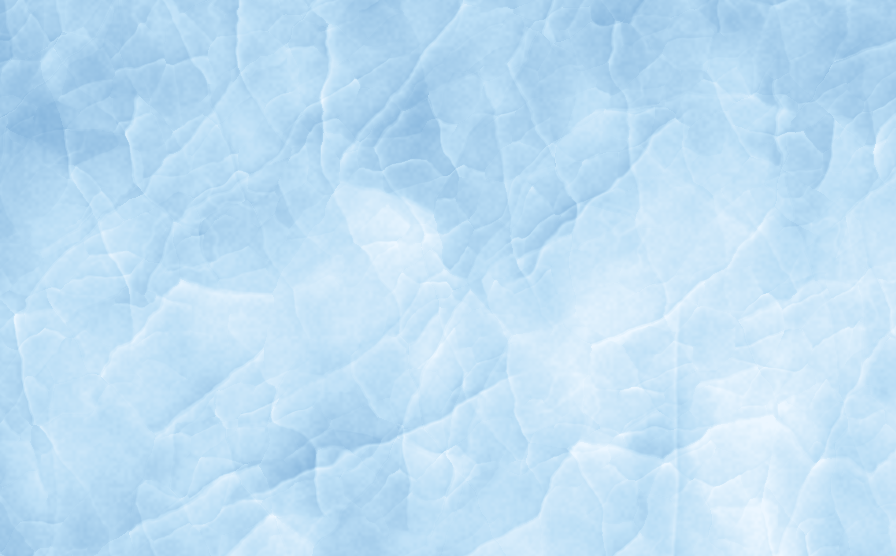
A Shadertoy shader for this texture:

```glsl
// Crumpled pale blue paper: soft tilted facets, embossed creases, long folds and fine grain.

const vec3 SHADOW_BLUE = vec3(0.53, 0.715, 0.868);
const vec3 PAPER_BLUE = vec3(0.735, 0.873, 0.964);
const vec3 LIT_BLUE = vec3(0.92, 0.965, 1.0);
const vec2 LIGHT_DIR = vec2(-0.8, 0.6);

vec2 hash2(vec2 p) {
    vec3 q = fract(vec3(p.xyx) * vec3(0.1031, 0.1030, 0.0973));
    q += dot(q, q.yzx + 33.33);
    return fract((q.xx + q.yz) * q.zy);
}

float noise(vec2 p) {
    vec2 i = floor(p), f = fract(p);
    f = f * f * (3.0 - 2.0 * f);
    float low = mix(hash2(i).x, hash2(i + vec2(1, 0)).x, f.x);
    float high = mix(hash2(i + vec2(0, 1)).x, hash2(i + vec2(1, 1)).x, f.x);
    return mix(low, high, f.y) * 2.0 - 1.0;
}

float fbm(vec2 p) {
    float sum = 0.0, amp = 0.5;
    for (int i = 0; i < 4; i++) {
        sum += amp * noise(p);
        p = mat2(1.6, 1.2, -1.2, 1.6) * p + 7.3;
        amp *= 0.5;
    }
    return sum;
}

vec2 warp(vec2 p, float freq, float amount) {
    return p + amount * vec2(fbm(p * freq), fbm(p * freq + 31.7));
}

// Rotates the plane and lengthens features along the turned y axis.
vec2 stretch(vec2 p, float angle, float ratio) {
    float c = cos(angle), s = sin(angle);
    return vec2(c * p.x + s * p.y, (c * p.y - s * p.x) * ratio);
}

vec2 cellPoint(vec2 cell) {
    return cell + 0.5 + 0.9 * (hash2(cell) - 0.5);
}

// Tone of one tilted sheet facet at p.
float facetTone(vec2 p, vec2 cell) {
    vec2 tilt = hash2(cell + 57.0) * 2.0 - 1.0;
    return hash2(cell + 19.0).x * 2.0 - 1.0 + 1.8 * dot(tilt, p - cellPoint(cell));
}

// Voronoi facets: x = blended facet tone, y = embossed crease light.
vec2 crumple(vec2 p, vec2 light, float creaseWidth) {
    vec2 base = floor(p), home = base;
    float nearest = 9.0;
    for (int k = 0; k < 9; k++) {
        vec2 cell = base + vec2(k % 3 - 1, k / 3 - 1);
        float d = length(cellPoint(cell) - p);
        if (d < nearest) { nearest = d; home = cell; }
    }
    vec2 toHome = cellPoint(home) - p;
    float tone = facetTone(p, home), weight = 1.0, crease = 0.0;
    for (int k = 0; k < 25; k++) {
        vec2 cell = base + vec2(k % 5 - 2, k / 5 - 2);
        if (cell == home) continue;
        vec2 toCell = cellPoint(cell) - p;
        vec2 normal = normalize(toCell - toHome);
        float edge = max(dot(0.5 * (toHome + toCell), normal), 0.0);
        vec2 rnd = hash2(cell + home + 83.0);
        float w = exp(-edge / mix(0.03, 0.22, rnd.x));
        tone += w * facetTone(p, cell);
        weight += w;
        float strength = (rnd.y - 0.3) * 1.5;
        float lip = exp(-edge / creaseWidth);
        crease += strength * lip * (dot(normal, light) * smoothstep(0.0, 0.3 * creaseWidth, edge) + 0.4 * lip);
    }
    return vec2(tone / weight, crease);
}

// Long fold from a to b: shaded on its left, with a thin lit lip.
float fold(vec2 p, vec2 a, vec2 b, float width) {
    vec2 dir = normalize(b - a);
    float along = dot(p - a, dir) / length(b - a);
    float side = dot(p - a, vec2(-dir.y, dir.x));
    float taper = smoothstep(0.0, 0.2, along) * (1.0 - smoothstep(0.8, 1.0, along));
    float shade = mix(0.35, -1.3, smoothstep(-0.003, 0.004, side)) * exp(-abs(side) / width);
    return taper * (shade + 0.8 * exp(-abs(side + 0.004) / 0.004));
}

// Broad light: dim top and left, bright toward the lower right.
float broadLight(vec2 p) {
    vec2 q = p - vec2(1.2, 0.27);
    return 0.08 - 1.0 * smoothstep(0.55, 1.05, p.y) - 0.5 * (1.0 - smoothstep(0.0, 0.35, p.x))
        + 0.95 * exp(-4.0 * dot(q, q)) + 0.2 * noise(p * 2.3 + 4.0);
}

// Thin wandering wrinkles that come and go in patches.
float wrinkles(vec2 p) {
    float ridge = 1.0 - smoothstep(0.0, 0.09, abs(fbm(p * 9.0 + 11.0)));
    return ridge * smoothstep(0.0, 0.5, noise(p * 7.0 + 3.0));
}

vec3 paperColor(float tone) {
    vec3 color = mix(PAPER_BLUE, LIT_BLUE, clamp(tone / 2.5, 0.0, 1.0));
    return mix(color, SHADOW_BLUE, clamp(-tone / 2.7, 0.0, 1.0));
}

void mainImage(out vec4 fragColor, in vec2 fragCoord) {
    vec2 p = fragCoord / iResolution.y;
    vec2 bent = warp(warp(p, 3.0, 0.06), 20.0, 0.012);

    vec2 large = crumple(stretch(bent, -0.55, 0.55) * 6.0 + 3.0, LIGHT_DIR, 0.07);
    vec2 medium = crumple(stretch(bent, 0.35, 0.55) * 11.0 + 17.0, LIGHT_DIR, 0.1);
    vec2 small = crumple(stretch(bent, -0.9, 0.6) * 21.0 + 41.0, LIGHT_DIR, 0.13);
    float patches = smoothstep(-0.6, 0.5, noise(p * 5.0 + 9.0));

    float tone = broadLight(p);
    tone += 0.68 * large.x + 0.56 * medium.x + 0.28 * small.x;
    tone += 1.1 * large.y + (0.4 + 0.8 * patches) * medium.y + (0.15 + 0.65 * patches) * small.y;
    tone += 0.4 * wrinkles(p);

    vec2 q = warp(p, 9.0, 0.035);
    tone += fold(q, vec2(0.38, 0.08), vec2(0.98, 0.33), 0.035);
    tone += 0.8 * fold(q, vec2(0.88, 0.47), vec2(1.27, 0.83), 0.04);
    tone += 0.6 * fold(warp(p, 9.0, 0.006), vec2(1.22, 0.5), vec2(1.215, -0.15), 0.012);

    tone += 0.24 * noise(p * 150.0) + 0.12 * noise(p * vec2(60.0, 85.0)) + 0.2 * fbm(p * 25.0);
    fragColor = vec4(paperColor(tone), 1.0);
}
```
